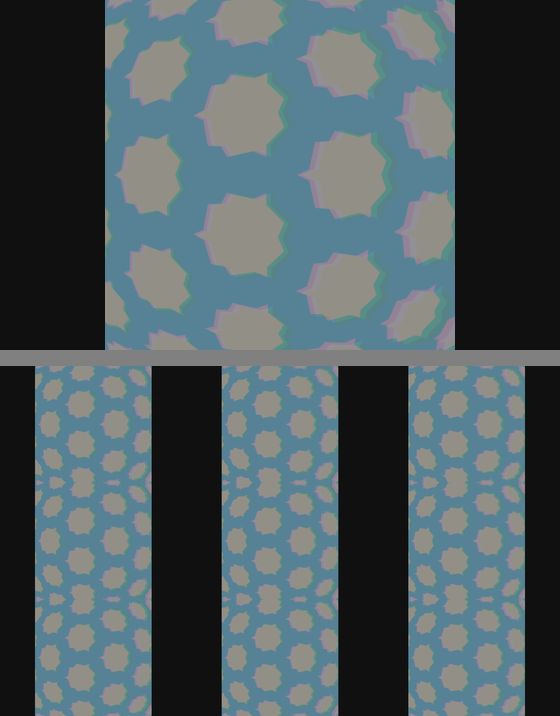
Top: one tile. Bottom: repeated 3 by 3.
Reproduce this pattern procedurally as a Shadertoy shader.

```glsl
const vec3 BAR_COLOR = vec3(0.063);
const vec3 FIELD_COLOR = vec3(0.343, 0.510, 0.590);
const vec3 BURR_COLOR = vec3(0.572, 0.562, 0.528);
const float COLUMN_STEP = 0.8660254; // column spacing, row spacing is 1
const float COLUMN_OFFSET = 0.564;

// Upper outline of the burr; the lower half mirrors it
const int CORNERS = 10;
const vec2 OUTLINE[CORNERS] = vec2[CORNERS](
    vec2(-0.43, 0.0), vec2(-0.335, 0.044), vec2(-0.285, 0.262),
    vec2(-0.172, 0.27), vec2(-0.12, 0.357), vec2(0.09, 0.312),
    vec2(0.195, 0.358), vec2(0.195, 0.265), vec2(0.335, 0.12),
    vec2(0.285, 0.0));

// Signed distance to the mirrored outline, negative inside
float burrDistance(vec2 p) {
    p.y = abs(p.y);
    float nearest = 1e3;
    float side = 1.0;
    for (int i = 0; i < CORNERS - 1; i++) {
        vec2 a = OUTLINE[i];
        vec2 edge = OUTLINE[i + 1] - a;
        vec2 q = p - a;
        float along = clamp(dot(q, edge) / dot(edge, edge), 0.0, 1.0);
        nearest = min(nearest, length(q - edge * along));
        bool spans = (a.y > p.y) != (a.y + edge.y > p.y);
        if (spans && q.x < edge.x * q.y / edge.y) side = -side;
    }
    return side * nearest;
}

// Radial bulge: compresses the plane toward the rim
vec2 bulge(vec2 p, float strength, float reach) {
    float r = max(length(p), 1e-4);
    return p * reach * tan(strength * r) / r;
}

// Staggered columns, each cell centred on zero
vec2 staggeredCell(vec2 p) {
    float x = (p.x - COLUMN_OFFSET) / COLUMN_STEP;
    float column = floor(x + 0.5);
    float y = p.y + 0.5 * mod(column, 2.0);
    return vec2((x - column) * COLUMN_STEP, fract(y + 0.5) - 0.5);
}

// Displacement of one colour channel, growing to the right
vec2 disperse(vec2 p, float amount) {
    return p - amount * (vec2(0.013, 0.0) + 0.015 * p);
}

float burrCoverage(vec2 p) {
    vec2 plane = bulge(p, 1.56, 1.753);
    float blur = 0.5 * length(fwidth(plane));
    return 1.0 - smoothstep(-blur, blur, burrDistance(staggeredCell(plane)));
}

void mainImage(out vec4 fragColor, in vec2 fragCoord) {
    vec2 p = (fragCoord - 0.5 * iResolution.xy) / iResolution.y;

    // Separate red, green and blue coverage
    vec3 coverage;
    for (int channel = 0; channel < 3; channel++) {
        coverage[channel] = burrCoverage(disperse(p, float(channel)));
    }
    vec3 color = mix(FIELD_COLOR, BURR_COLOR, coverage);

    // Plain bars beside the square panel
    float pixel = 1.0 / iResolution.y;
    float bar = smoothstep(-0.5 * pixel, 0.5 * pixel, abs(p.x) - 0.5);
    fragColor = vec4(mix(color, BAR_COLOR, bar), 1.0);
}
```
